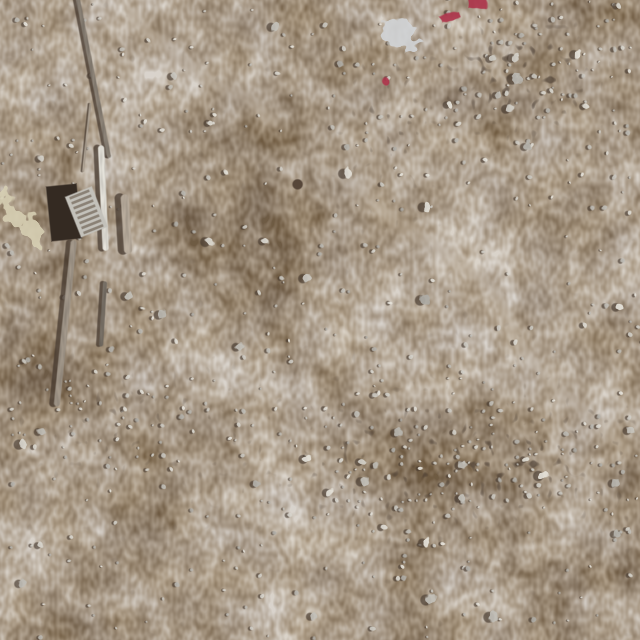
Give the GLSL for this texture, as a WebGL 1 fragment shader.

```glsl
precision highp float;
// Dry sandy ground seen from above: layered gradient noise gives blotches and
// grain, hashed cells scatter pebbles with shadows to their left, and distance
// functions draw worn trails, weathered poles, a slatted crate and litter.
uniform vec2 u_resolution;

#define DARK_SOIL vec3(0.53, 0.46, 0.375)
#define MID_SOIL vec3(0.67, 0.61, 0.535)
#define PALE_SOIL vec3(0.80, 0.765, 0.72)
#define SHADE vec3(0.27, 0.22, 0.18)
#define STONE vec3(0.85, 0.84, 0.81)
#define WOOD vec3(0.60, 0.56, 0.51)
#define RED_SCRAP vec3(0.68, 0.20, 0.29)
#define BLOTCH 0.64
#define GRAIN 0.72
#define GRAIN_SCALE vec2(135.0, 80.0)
#define SOFTNESS 0.0016

vec2 hash2(vec2 p) {
  vec3 q = fract(p.xyx * vec3(0.1031, 0.1030, 0.0973));
  q += dot(q, q.yzx + 33.33);
  return fract((q.xx + q.yz) * q.zy);
}

float corner(vec2 cell, vec2 offset) {
  float angle = 6.2832 * hash2(cell).x;
  return dot(vec2(cos(angle), sin(angle)), offset);
}

// Gradient noise, roughly -1 to 1
float noise(vec2 p) {
  vec2 i = floor(p), f = fract(p), e = vec2(1.0, 0.0);
  vec2 w = f * f * f * (f * (f * 6.0 - 15.0) + 10.0);
  float low = mix(corner(i, f), corner(i + e, f - e), w.x);
  float high = mix(corner(i + e.yx, f - e.yx), corner(i + 1.0, f - 1.0), w.x);
  return 1.4 * mix(low, high, w.y);
}

float blob(vec2 p, vec2 center, vec2 radius) {
  vec2 q = (p - center) / radius;
  return exp(-dot(q, q));
}

float segment(vec2 p, vec2 a, vec2 b) {
  vec2 ab = b - a;
  return length(p - a - ab * clamp(dot(p - a, ab) / dot(ab, ab), 0.0, 1.0));
}

float box(vec2 p, vec2 halfSize) {
  vec2 d = abs(p) - halfSize;
  return length(max(d, 0.0)) + min(max(d.x, d.y), 0.0);
}

float fill(float d) {
  float s = max(SOFTNESS, 0.7 / u_resolution.y);
  return 1.0 - smoothstep(-s, s, d);
}

vec2 turn(vec2 p, float angle) {
  float c = cos(angle), s = sin(angle);
  return vec2(c * p.x + s * p.y, c * p.y - s * p.x);
}

// Where stones and twigs gather
float debris(vec2 p) {
  return 0.13 + 0.8 * blob(p, vec2(0.81, 0.88), vec2(0.10, 0.08))
    + 0.6 * blob(p, vec2(0.72, 0.28), vec2(0.28, 0.09))
    + 0.3 * blob(p, vec2(0.20, 0.34), vec2(0.15, 0.07))
    + 0.4 * blob(p, vec2(0.60, 0.80), vec2(0.06, 0.12));
}

float soilTone(vec2 p) {
  vec2 warped = p + 0.02 * vec2(noise(p * 9.0), noise(p * 9.0 + 31.0));
  float tone = -0.02, scale = 4.0;
  for (int i = 0; i < 4; i++) {
    tone += BLOTCH * noise(warped * scale + scale * 3.7);
    scale *= 2.27;
  }
  tone += GRAIN * noise(p * GRAIN_SCALE);
  // Damp patches
  tone -= 0.50 * blob(p, vec2(0.40, 0.58), vec2(0.16, 0.15));
  tone -= 0.60 * blob(p, vec2(0.70, 0.25), vec2(0.24, 0.07));
  tone -= 0.65 * blob(p, vec2(0.82, 0.87), vec2(0.10, 0.08));
  tone -= 0.80 * blob(p, vec2(0.97, 0.99), vec2(0.08, 0.04));
  tone -= 0.30 * blob(p, vec2(0.10, 0.48), vec2(0.15, 0.18));
  // Bare sand and worn trails
  tone += 0.35 * blob(p, vec2(0.72, 0.57), vec2(0.28, 0.20));
  vec2 q = p + 0.006 * noise(p * 14.0);
  float trail = min(segment(q, vec2(0.51, 0.74), vec2(0.77, 0.545)),
    min(segment(q, vec2(0.77, 0.545), vec2(0.83, 0.43)), segment(q, vec2(0.83, 0.43), vec2(0.98, 0.30))));
  trail = min(trail, min(segment(q, vec2(0.21, 0.98), vec2(0.28, 0.91)), segment(q, vec2(0.28, 0.91), vec2(0.43, 0.81))));
  tone = mix(tone, 0.35 + 0.3 * tone, 0.75 * (1.0 - smoothstep(0.003, 0.013, trail)));
  return tone - 0.5 * (1.0 - smoothstep(0.0, 0.01, segment(q, vec2(0.61, 0.155), vec2(0.91, 0.08))));
}

void addStones(inout vec3 color, vec2 p, float cells, float share, float radius) {
  for (int y = -1; y <= 1; y++) for (int x = -1; x <= 1; x++) {
    vec2 id = floor(p * cells) + vec2(float(x), float(y));
    vec2 place = hash2(id + cells), kind = hash2(id + cells + 57.0);
    vec2 center = (id + 0.2 + 0.6 * place) / cells;
    float present = step(kind.x, share * debris(center));
    float size = radius * mix(0.4, 1.0, kind.y * kind.y);
    vec2 d = turn(p - center, 6.28 * place.x) * vec2(1.0, 1.0 + 0.6 * place.y);
    float shadow = fill(length(p - center + vec2(0.9, 0.15) * size) - size);
    color = mix(color, SHADE, 0.65 * present * shadow);
    float body = fill(length(d) - size * (1.0 + 0.4 * noise(p * 150.0)));
    color = mix(color, STONE * mix(0.8, 1.08, place.y), 0.9 * present * body);
  }
}

void addPole(inout vec3 color, vec2 p, vec2 a, vec2 b, float width, vec3 tint) {
  color = mix(color, SHADE, 0.75 * fill(segment(p + vec2(width, 0.0), a, b) - width));
  color = mix(color, tint * (1.0 + 0.1 * noise(p * vec2(250.0, 40.0))), fill(segment(p, a, b) - width * 0.8));
}

void main() {
  vec2 p = gl_FragCoord.xy / u_resolution;

  // Soil, with grey and warm drifts and dark twig specks
  float tone = soilTone(p);
  vec3 color = tone < 0.0 ? mix(MID_SOIL, DARK_SOIL, min(-tone, 1.7)) : mix(MID_SOIL, PALE_SOIL, min(tone, 1.4));
  color += vec3(0.008, 0.0, -0.018) * noise(p * 16.0 + 8.0);
  float twig = smoothstep(0.45, 0.85, noise(p * vec2(75.0, 60.0) + 90.0) + 0.3 * debris(p) - 0.1);
  color = mix(color, SHADE, 0.6 * twig * min(debris(p) * 1.5, 1.0));
  addStones(color, p, 85.0, 0.35, 0.0042);
  addStones(color, p, 38.0, 0.35, 0.0090);

  // Litter: pale heaps, red scraps and a dark pebble
  float ragged = 0.016 * noise(p * 45.0) + 0.008 * noise(p * 100.0);
  color = mix(color, vec3(0.82, 0.83, 0.84), 0.9 * fill(length((p - vec2(0.625, 0.945)) * vec2(0.8, 1.0)) - 0.022 + ragged));
  color = mix(color, vec3(0.84, 0.81, 0.70), 0.9 * fill(segment(p, vec2(0.0, 0.69), vec2(0.06, 0.635)) - 0.012 + ragged));
  float scraps = min(box(p - vec2(0.745, 0.996), vec2(0.014, 0.009)), box(turn(p - vec2(0.704, 0.973), 0.3), vec2(0.017, 0.006)));
  scraps = min(scraps, length(p - vec2(0.602, 0.873)) - 0.006);
  color = mix(color, RED_SCRAP, 0.9 * fill(scraps + 0.2 * ragged));
  color = mix(color, SHADE * 1.25, fill(length(p - vec2(0.465, 0.712)) - 0.008));

  // Weathered poles
  addPole(color, p, vec2(0.120, 1.01), vec2(0.170, 0.757), 0.004, WOOD * 0.85);
  addPole(color, p, vec2(0.141, 0.837), vec2(0.130, 0.733), 0.002, WOOD * 1.1);
  addPole(color, p, vec2(0.158, 0.768), vec2(0.165, 0.613), 0.006, STONE);
  addPole(color, p, vec2(0.195, 0.690), vec2(0.200, 0.610), 0.008, WOOD * 1.15);
  addPole(color, p, vec2(0.115, 0.620), vec2(0.089, 0.370), 0.006, WOOD);
  addPole(color, p, vec2(0.164, 0.557), vec2(0.158, 0.462), 0.004, WOOD * 0.75);

  // Slatted crate and its shadow
  color = mix(color, SHADE * 0.75, fill(box(turn(p - vec2(0.100, 0.668), 0.1), vec2(0.024, 0.043))));
  vec2 c = turn(p - vec2(0.135, 0.669), 0.38);
  float slat = smoothstep(0.1, 0.4, abs(fract(c.y * 120.0) - 0.5));
  slat = mix(slat, 1.0, smoothstep(0.015, 0.018, abs(c.x)));
  color = mix(color, mix(WOOD * 0.9, STONE * 0.9, slat), fill(box(c, vec2(0.0225, 0.034))));

  gl_FragColor = vec4(color, 1.0);
}
```
